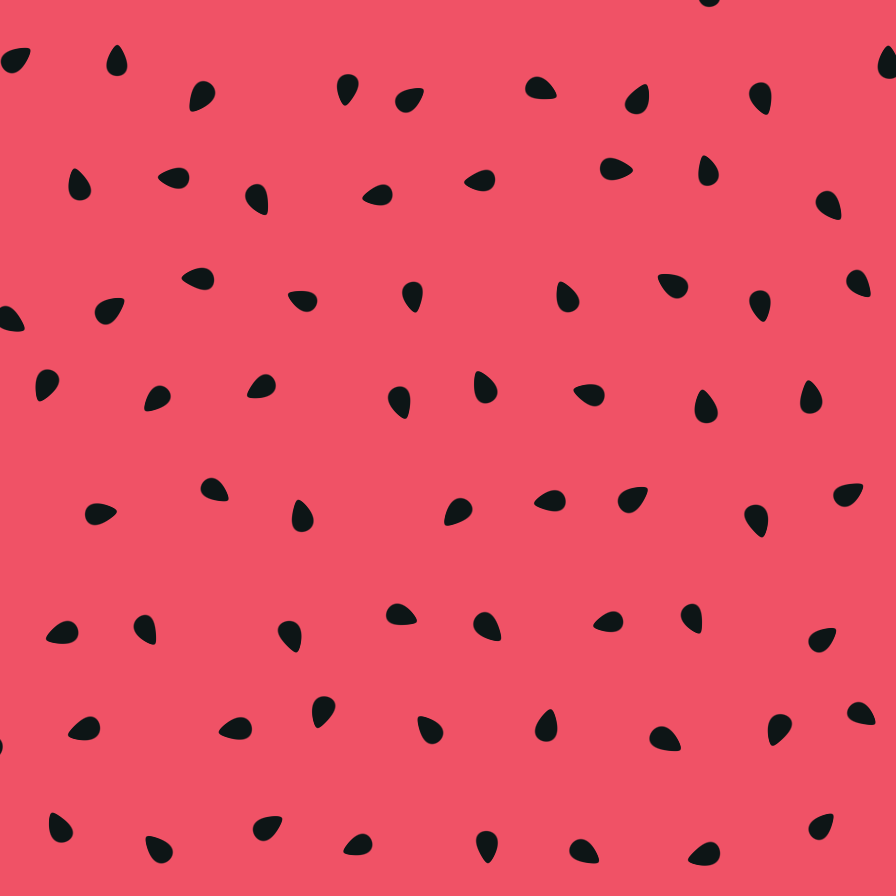
Write a Shadertoy shader that draws this pattern.

```glsl
// Watermelon flesh: flat pink ground strewn with small dark seeds at random angles.

const vec3  FLESH_COLOR = vec3(0.941, 0.322, 0.400);
const vec3  SEED_COLOR  = vec3(0.050, 0.082, 0.086);
const float CELLS       = 8.25;                  // seed cells across the canvas
const float JITTER      = 0.46;                  // scatter inside a cell
const vec2  SEED_HALF   = vec2(0.0112, 0.0180);  // half width, half length
const float SIZE_SPREAD = 0.06;                  // relative size variation
const float TAPER       = 0.42;                  // narrowing toward the tip
const float LEAN        = 0.16;                  // sideways bend of the tip
const float EDGE_SOFT   = 0.0009;                // half width of the soft edge
const float TAU         = 6.2831853;

// Three independent random values in 0..1 for a cell
vec3 hash32(vec2 cell) {
    vec3 p = fract(cell.xyx * vec3(0.1031, 0.1030, 0.0973));
    p += dot(p, p.yxz + 33.33);
    return fract((p.xxy + p.yzz) * p.zyx);
}

mat2 rotation(float angle) {
    float c = cos(angle), s = sin(angle);
    return mat2(c, s, -s, c);
}

// Approximate signed distance to an egg whose narrow tip points along +y
float seedDistance(vec2 p, vec2 halfSize, float lean) {
    vec2 q = p / halfSize;
    q.x += lean * (q.y * q.y - 0.4);
    q.x /= max(1.0 - TAPER * q.y, 0.25);
    float radius = length(q) + 1e-4;
    float slope  = length(q / halfSize) + 1e-3;
    return radius * (radius - 1.0) / slope;
}

// Distance to the nearest seed on a staggered, jittered grid
float scatteredSeeds(vec2 uv) {
    vec2 home = floor(uv * CELLS);
    float nearest = 1.0;
    for (int y = -1; y <= 1; y++) {
        for (int x = -1; x <= 1; x++) {
            vec2 cell = home + vec2(x, y);
            vec3 place = hash32(cell + 17.0);
            vec3 form  = hash32(cell + 71.0);
            float stagger = 0.5 * mod(cell.y, 2.0);
            vec2 center = cell + 0.5 + vec2(stagger, 0.0) + JITTER * (place.xy - 0.5);
            vec2 local  = rotation(TAU * place.z) * (uv - center / CELLS);
            vec2 size   = SEED_HALF * (1.0 + SIZE_SPREAD * (2.0 * form.x - 1.0));
            float lean  = LEAN * (2.0 * form.y - 1.0);
            nearest = min(nearest, seedDistance(local, size, lean));
        }
    }
    return nearest;
}

void mainImage(out vec4 fragColor, in vec2 fragCoord) {
    float canvas = min(iResolution.x, iResolution.y);
    vec2 uv = fragCoord / canvas;

    // Soft edge, never thinner than a pixel
    float edge = max(EDGE_SOFT, 0.6 / canvas);
    float seed = 1.0 - smoothstep(-edge, edge, scatteredSeeds(uv));

    fragColor = vec4(mix(FLESH_COLOR, SEED_COLOR, seed), 1.0);
}
```
